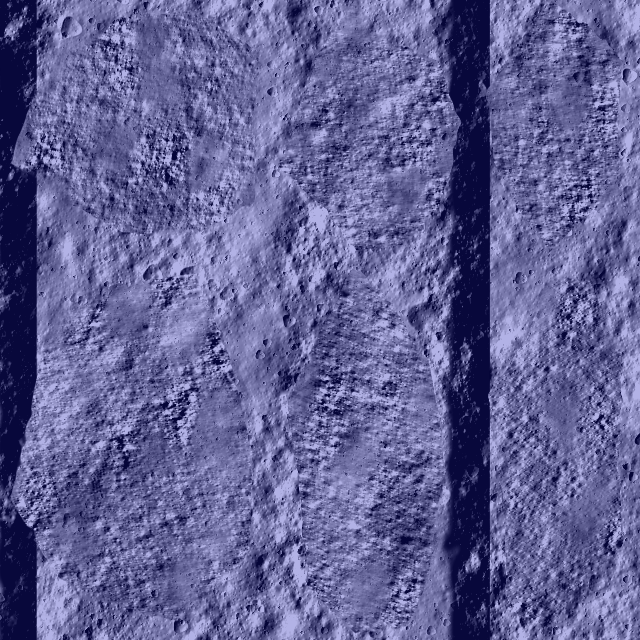
Reproduce this texture procedurally as a Shadertoy shader.

```glsl
// Cratered lunar ground in blue-violet: rugged highlands, dark vertical bands,
// and finer-grained polygonal plates laid on top. Relief is summed from
// cellular bumps and craters whose slopes are shaded analytically.

const vec2  LIGHT = vec2(0.96, -0.28);    // direction the light travels
const vec3  TINT = vec3(0.0, 0.0, 0.20);  // blue added to every grey tone
const float TONE_MIN = 0.02;
const float TONE_MAX = 0.70;
const float HIGHLAND_TONE = 0.47;
const float PLATE_TONE = 0.41;
const float BAND_TONE = 0.03;
const float BAND_PERIOD = 0.708;
const float BAND_WIDTH = 0.064;
const float BAND_END = 0.058;             // sharp right edge of the first band
const float PLATE_SIDES = 11.0;
const float TAU = 6.2831853;

vec3 hash3(vec2 p) {
    vec3 q = fract(p.xyx * vec3(0.1031, 0.1030, 0.0973));
    q += dot(q, q.yxz + 33.33);
    return fract((q.xxy + q.yzz) * q.zyx);
}

// Lit slope of smooth hills and hollows, one per cell
float bumps(vec2 p, float cells) {
    p *= cells;
    vec2 base = floor(p);
    float slope = 0.0;
    for (int y = -1; y <= 1; y++)
    for (int x = -1; x <= 1; x++) {
        vec2 id = base + vec2(x, y);
        vec3 h = hash3(id + cells * 3.0);
        vec2 d = p - id - h.xy;
        slope += (h.z * 2.0 - 1.0) * dot(d, LIGHT) * exp(-9.0 * dot(d, d));
    }
    return slope * 6.0;
}

// Shaded bowls: shadowed near wall, bright far wall, faint outer rim
float craters(vec2 p, float cells, float density) {
    p *= cells;
    vec2 base = floor(p);
    float shade = 0.0;
    for (int y = -1; y <= 1; y++)
    for (int x = -1; x <= 1; x++) {
        vec2 id = base + vec2(x, y);
        vec3 h = hash3(id + cells * 7.0 + 50.0);
        if (h.z > density) continue;
        float size = fract(h.z * 57.0);
        float radius = mix(0.10, 0.28, size * size);
        vec2 d = (p - id - h.xy) / radius;
        d *= 1.0 + 0.12 * sin(3.0 * atan(d.y, d.x + 1e-4) + h.x * TAU);
        float r = length(d);
        float across = dot(d, LIGHT);
        float facing = across / max(r, 0.01);
        float inside = smoothstep(1.05, 0.88, r);
        float wall = inside * smoothstep(0.2, 0.85, r);
        float rim = smoothstep(0.88, 1.05, r) * exp(-4.0 * max(r - 1.0, 0.0));
        float shadow = inside * smoothstep(0.05, -0.25, across);
        float depth = mix(0.4, 1.1, fract(h.z * 131.0));
        shade += depth * (0.65 * facing * wall - 0.4 * facing * rim - 0.7 * shadow);
    }
    return shade;
}

vec2 plateCorner(float k, float seed) {
    k = mod(k, PLATE_SIDES);
    float angle = k * TAU / PLATE_SIDES;
    return mix(0.76, 1.16, hash3(vec2(k, seed)).x) * vec2(cos(angle), sin(angle));
}

// Signed distance to the facing polygon side, positive inside
float plateDistance(vec2 q, float seed) {
    float k = floor(atan(q.y, q.x) * PLATE_SIDES / TAU);
    vec2 a = plateCorner(k, seed);
    vec2 side = plateCorner(k + 1.0, seed) - a;
    return (side.x * (q.y - a.y) - side.y * (q.x - a.x)) / length(side);
}

float highland(vec2 p) {
    float rough = clamp(1.0 + 1.3 * bumps(p + 4.3, 5.0), 0.5, 1.6);
    float shade = 0.0;
    float cells = 13.0, weight = 0.33;
    for (int i = 0; i < 5; i++) {
        shade += weight * rough * bumps(p, cells);
        cells *= 2.03;
        weight *= 0.9;
    }
    float pits = craters(p, 8.0, 0.30) + craters(p, 17.0, 0.40)
               + craters(p, 37.0, 0.42) + 0.7 * craters(p, 76.0, 0.38);
    return shade + 0.36 * pits;
}

float plateRelief(vec2 p, float seed) {
    float angle = (hash3(vec2(seed, 9.0)).y - 0.5) * 1.6;
    float c = cos(angle), s = sin(angle);
    vec2 grain = mat2(c, s, -s, c) * p * vec2(0.75, 1.25) + seed;
    float rough = clamp(0.9 + 2.0 * bumps(p + seed, 9.0), 0.35, 1.9);
    float shade = 0.16 * bumps(grain, 22.0);
    float cells = 48.0;
    for (int i = 0; i < 4; i++) {
        shade += 0.27 * rough * bumps(grain, cells);
        cells *= 1.75;
    }
    float pits = craters(p + seed, 26.0, 0.14) + craters(p + seed, 58.0, 0.34)
               + 0.8 * craters(p + seed, 115.0, 0.38);
    return shade + 0.22 * pits;
}

void mainImage(out vec4 fragColor, in vec2 fragCoord) {
    vec2 p = fragCoord / iResolution.xy;
    float drift = bumps(p + 7.7, 4.0) + 0.7 * bumps(p + 2.1, 10.0);

    // Highlands and the dark bands that cut through them
    float shade = highland(p);
    float tone = HIGHLAND_TONE + 0.12 * drift + shade;
    float across = mod(p.x - BAND_END, BAND_PERIOD);
    float start = BAND_PERIOD - BAND_WIDTH + 0.012 * bumps(p, 20.0);
    float band = smoothstep(start - 0.008, start + 0.008, across)
               * smoothstep(BAND_PERIOD, BAND_PERIOD - 0.0015, across);
    tone = mix(tone, BAND_TONE + 1.1 * max(shade - 0.08, 0.0), band);

    // Two rows of three plates with partly sharp, partly faded borders
    vec2 ragged = 0.006 * vec2(bumps(p, 31.0), bumps(p + 5.0, 31.0));
    for (int i = 0; i < 6; i++) {
        float column = float(i % 3), row = float(i / 3);
        float seed = float(i) + 3.0;
        vec2 center = vec2(0.215 + 0.39 * column - 0.03 * column * column,
                           mix(0.80, 0.30, row));
        vec2 halfSize = vec2(mix(0.205, 0.112, min(column * 0.75, 1.0)),
                             mix(0.195, 0.285, row));
        float inside = plateDistance((p + ragged - center) / halfSize, seed);
        if (inside <= 0.0) continue;
        float fade = mix(0.012, 0.22, smoothstep(0.0, 0.5, bumps(p + seed, 6.0)));
        float relief = PLATE_TONE + 0.16 * drift + plateRelief(p, seed);
        tone = mix(tone, relief, smoothstep(0.0, fade, inside));
    }

    tone = clamp(tone, TONE_MIN, TONE_MAX);
    fragColor = vec4(vec3(tone) + TINT, 1.0);
}
```
